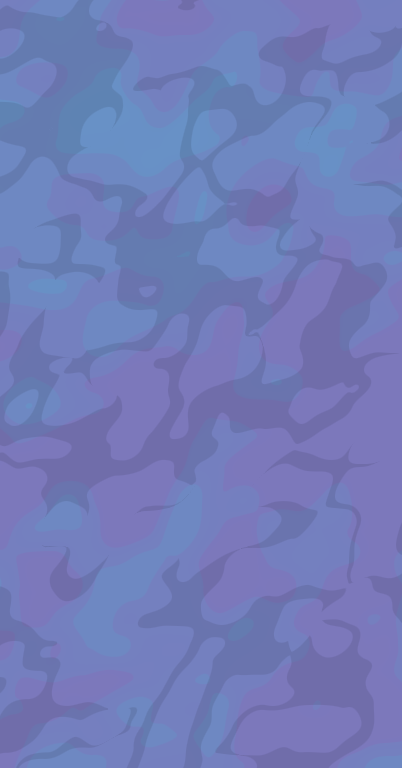
Reproduce this pattern procedurally as a Shadertoy shader.

```glsl
#define HUE_SCALE 6.4       // tint patches across the width
#define REGION_SCALE 2.1    // broad tint regions across the width
#define BLOTCH_SCALE 10.0   // dark blotch cells across the width
#define BLOTCH_SHEAR 0.4    // lean of the blotches to the right
#define BLOTCH_WIDTH 0.42   // how far the bands swell
#define BLOTCH_CUT 0.105    // how often the bands break up
#define SHADE 0.908         // brightness inside a blotch
#define TINT_STEP 0.15      // noise height of one tint
#define SOFTNESS 0.1        // share of smooth tint under the flat steps

const vec3 PURPLE     = vec3(0.485, 0.470, 0.735);
const vec3 PERIWINKLE = vec3(0.456, 0.500, 0.750);
const vec3 BLUE       = vec3(0.432, 0.533, 0.760);
const vec3 CYAN       = vec3(0.408, 0.567, 0.775);

float hash(vec2 p) {
    return fract(sin(dot(p, vec2(127.1, 311.7))) * 43758.545);
}

// Value noise centred on zero
float valueNoise(vec2 p) {
    vec2 cell = floor(p), f = fract(p);
    f = f * f * (3.0 - 2.0 * f);
    float low  = mix(hash(cell), hash(cell + vec2(1, 0)), f.x);
    float high = mix(hash(cell + vec2(0, 1)), hash(cell + vec2(1, 1)), f.x);
    return mix(low, high, f.y) - 0.5;
}

// Antialiased step at zero
float edge(float d) {
    return clamp(0.5 + d / (fwidth(d) + 1e-4), 0.0, 1.0);
}

// Tint ramp over 0..3
vec3 tint(float level) {
    vec3 c = mix(PURPLE, PERIWINKLE, clamp(level, 0.0, 1.0));
    c = mix(c, BLUE, clamp(level - 1.0, 0.0, 1.0));
    return mix(c, CYAN, clamp(level - 2.0, 0.0, 1.0));
}

// Broken bands that follow the middle contour of a noise field
float blotches(vec2 p) {
    p.x -= BLOTCH_SHEAR * p.y;
    p *= BLOTCH_SCALE;
    float field = valueNoise(p + 31.0) + 0.22 * valueNoise(p * 1.9 + 7.0);
    float swell = 0.5 + valueNoise(p * 0.85 + 73.0);
    return edge(BLOTCH_WIDTH * swell - BLOTCH_CUT - abs(field));
}

void mainImage(out vec4 fragColor, in vec2 fragCoord) {
    vec2 p = fragCoord / iResolution.x;
    vec2 uv = fragCoord / iResolution.xy;

    // Tint height: regions, patches and slivers, bluer to the upper left
    vec2 q = vec2(p.x - 0.25 * p.y, p.y);
    float height = 0.48
        + 0.32 * valueNoise(p * REGION_SCALE + 12.0)
        + 0.46 * valueNoise(q * HUE_SCALE + 45.0)
        + 0.24 * valueNoise(q * HUE_SCALE * 2.1 + 19.0)
        + 0.16 * (uv.y - 0.5) - 0.13 * (uv.x - 0.5);

    // Three flat steps over a faint smooth tint
    float level = (height - 0.40) / TINT_STEP;
    float steps = edge(level) + edge(level - 1.0) + edge(level - 2.0);
    vec3 color = tint(mix(steps, level + 0.5, SOFTNESS));

    color *= mix(1.0, SHADE, blotches(p));
    fragColor = vec4(color, 1.0);
}
```
